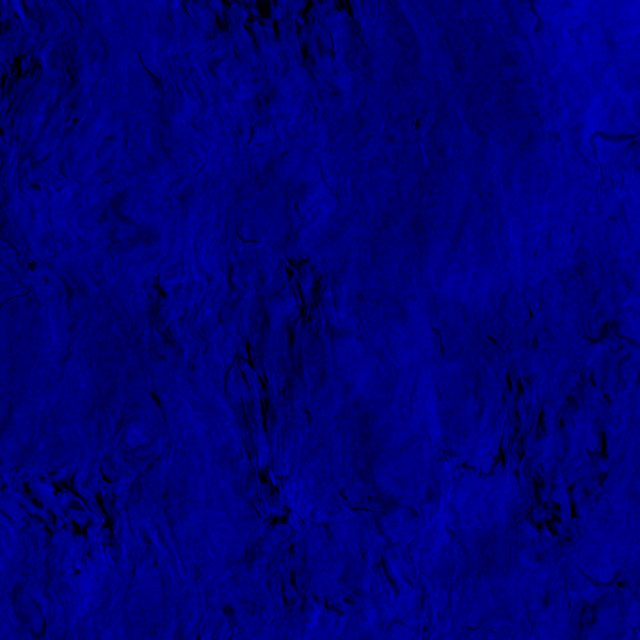
Reproduce this texture map procedurally as a WebGL 1 fragment shader.

```glsl
precision highp float;
// Rough ultramarine plaster: a side-lit relief of stretched, warped cellular
// noise over soft trowel facets, with clusters of ragged dark pits, thin
// cracks and fine grain. The lower right is smoother and lighter.

uniform vec2 u_resolution;

#define BASE_BLUE 0.468
#define SIDE_LIGHT 0.065
#define CLOUD_TONE 0.07
#define FACET_TONE 0.06
#define RELIEF_DEPTH 0.16
#define GRAIN_TONE 0.06
#define PIT_DEPTH 0.36
#define CRACK_DEPTH 0.24
#define PIT_LEVEL 0.42
#define STRETCH 0.6
#define LEAN 0.22

vec3 hash3(vec2 cell) {
  vec3 h = fract(cell.xyx * vec3(0.1031, 0.1030, 0.0973));
  h += dot(h, h.yxz + 33.33);
  return fract((h.xxy + h.yzz) * h.zyx);
}

// Cellular noise in -1..1: random cell values blended by distance.
// A low sharpness gives soft clouds, a high one gives flat facets.
float cells(vec2 p, float sharpness) {
  vec2 base = floor(p), f = p - base;
  float total = 0.0, weights = 0.000001;
  for (int y = -1; y <= 1; y++) {
    for (int x = -1; x <= 1; x++) {
      vec2 offset = vec2(float(x), float(y));
      vec3 h = hash3(base + offset);
      vec2 d = offset + 0.15 + 0.7 * h.xy - f;
      float w = pow(max(1.0 - dot(d, d) / 1.2, 0.0001), sharpness);
      total += w * (2.0 * h.z - 1.0);
      weights += w;
    }
  }
  return total / weights;
}

float clouds(vec2 p) {
  return cells(p, 3.5);
}

// Bends the plane by ever smaller crumples.
vec2 warp(vec2 p) {
  p += 0.035 * vec2(clouds(p * 5.0 + 11.0), clouds(p * 5.0 + 47.0));
  p += 0.013 * vec2(clouds(p * 19.0 + 5.0), clouds(p * 19.0 + 83.0));
  p += 0.004 * vec2(clouds(p * 58.0 + 23.0), clouds(p * 58.0 + 67.0));
  return p;
}

// Sum of embossed octaves; roughness scales the finer ones.
float relief(vec2 p, float roughness) {
  vec2 toLight = vec2(0.17, -0.09);
  float frequency = 9.0, sum = 0.0;
  for (int i = 0; i < 5; i++) {
    vec2 q = p * frequency + 19.0 * float(i);
    float slope = clouds(q + toLight) - clouds(q - toLight);
    sum += slope * (i < 2 ? 0.55 : roughness);
    frequency *= 2.03;
  }
  return sum;
}

void main() {
  vec2 uv = gl_FragCoord.xy / u_resolution;
  vec2 bent = warp(uv);
  vec2 grained = vec2(bent.x + LEAN * bent.y, STRETCH * bent.y) + 3.0;

  // Broad light and the places where the surface is broken up
  float side = smoothstep(0.3, 0.9, uv.x - 0.3 * (uv.y - 0.5));
  float cluster = 0.6 * clouds(bent * 5.0 + 29.0)
                + 0.6 * clouds(bent * 11.0 + 37.0) - 0.3 * (side - 0.35);
  float roughness = clamp(0.9 + 0.7 * cluster - 0.3 * side, 0.4, 1.4);

  float blue = BASE_BLUE + SIDE_LIGHT * (side - 0.35);
  blue += CLOUD_TONE * clouds(uv * 4.0 + 61.0);
  blue += FACET_TONE * cells(grained * 9.0 + 7.0, 14.0);
  blue += GRAIN_TONE * clouds(uv * 230.0);

  // Shadows of the relief run deeper than its lights
  float slope = relief(grained, roughness);
  blue += RELIEF_DEPTH * (slope < 0.0 ? slope : 0.7 * slope);

  // Small ragged pits, gathered in clusters
  float pit = 0.20 * clouds(grained * 24.0 + 31.0)
            + 0.42 * clouds(grained * 55.0 + 53.0)
            + 0.45 * clouds(grained * 105.0 + 71.0)
            + 0.65 * cluster - 0.15 * slope;
  blue -= PIT_DEPTH * smoothstep(PIT_LEVEL, PIT_LEVEL + 0.6, pit);

  // Short thin cracks along the zero lines of a broad noise
  float line = abs(clouds(grained * 13.0 + 97.0));
  float gate = smoothstep(0.2, 0.55, clouds(bent * 15.0 + 41.0));
  blue -= CRACK_DEPTH * gate * (1.0 - smoothstep(0.0, 0.05, line));

  gl_FragColor = vec4(0.0, 0.0, clamp(blue, 0.02, 0.72), 1.0);
}
```
